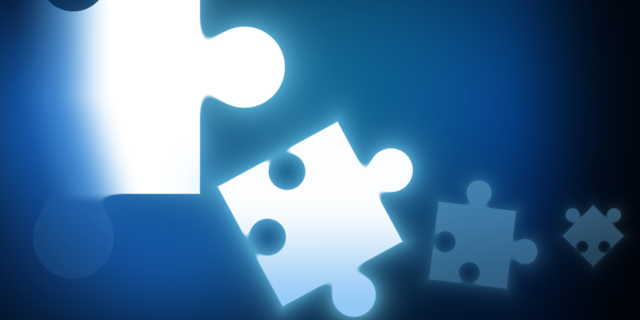
Give the GLSL for this background, as a Shadertoy shader.

```glsl
// Glowing jigsaw pieces shrinking from left to right over a deep blue haze.

// Haze colours
const vec3 DEEP  = vec3(0.00, 0.03, 0.09);
const vec3 TEAL  = vec3(0.05, 0.33, 0.44);
const vec3 BLUE  = vec3(0.06, 0.23, 0.43);
const vec3 NAVY  = vec3(0.00, 0.07, 0.22);

// Piece colours
const vec3 WHITE = vec3(1.0);
const vec3 ICE   = vec3(0.58, 0.79, 0.97);
const vec3 SKY   = vec3(0.40, 0.67, 0.92);
const vec3 STEEL = vec3(0.38, 0.63, 0.79);
const vec3 GLOW  = vec3(0.45, 0.82, 0.96);

// Piece outline, in units of half a side
const float TAB_OFFSET  = 0.35;
const float TAB_RADIUS  = 0.32;
const float HOLE_OFFSET = 0.29;
const float HOLE_RADIUS = 0.27;
const float TAB_BLEND   = 0.22;
const float HOLE_BLEND  = 0.13;

float smoothMin(float a, float b, float k) {
    float h = max(k - abs(a - b), 0.0) / k;
    return min(a, b) - 0.25 * h * h * k;
}

float smoothMax(float a, float b, float k) {
    return -smoothMin(-a, -b, k);
}

// Soft elliptical patch of light
float blob(vec2 p, vec2 centre, vec2 size) {
    vec2 q = (p - centre) / size;
    return exp(-dot(q, q));
}

// Signed distance: tabs right and below, holes left and above (flip = -1 swaps up and down)
float pieceDistance(vec2 p, vec2 centre, float halfSide, float angle, float flip) {
    float c = cos(angle), s = sin(angle);
    vec2 q = (p - centre) / halfSide;
    q = vec2(c * q.x + s * q.y, c * q.y - s * q.x);
    q.y *= flip;

    vec2 e = abs(q) - 1.0;
    float d = length(max(e, 0.0)) + min(max(e.x, e.y), 0.0);
    float tab = 1.0 + TAB_OFFSET, hole = 1.0 - HOLE_OFFSET;
    d = smoothMin(d, length(q - vec2(tab, 0.0)) - TAB_RADIUS, TAB_BLEND);
    d = smoothMin(d, length(q + vec2(0.0, tab)) - TAB_RADIUS, TAB_BLEND);
    d = smoothMax(d, HOLE_RADIUS - length(q + vec2(hole, 0.0)), HOLE_BLEND);
    d = smoothMax(d, HOLE_RADIUS - length(q - vec2(0.0, hole)), HOLE_BLEND);
    return d * halfSide;
}

vec3 haze(vec2 p) {
    vec3 col = DEEP;
    col += TEAL * blob(p, vec2(1.05, 0.75), vec2(0.62, 0.55));
    col += BLUE * blob(p, vec2(0.50, 0.20), vec2(0.45, 0.30));
    col += BLUE * 1.2 * blob(p, vec2(0.15, 0.65), vec2(0.30, 0.35));
    col += NAVY * blob(p, vec2(1.60, 0.60), vec2(0.35, 0.50));
    return col * (1.0 - 0.65 * smoothstep(1.55, 2.0, p.x));
}

// Adds the outer glow, then lays the face over it
vec3 drawPiece(vec3 col, float d, vec3 face, float alpha, float glow, float glowWidth) {
    float edge = 1.0 / iResolution.y;
    float halo = glow * exp(-max(d, 0.0) / glowWidth);
    col = mix(col, GLOW, halo);
    return mix(col, mix(col, face, alpha), 1.0 - smoothstep(-edge, edge, d));
}

void mainImage(out vec4 fragColor, in vec2 fragCoord) {
    vec2 p = fragCoord / iResolution.y;
    p.x *= 2.0 * iResolution.y / iResolution.x;
    vec3 col = haze(p);

    // Large piece, dissolving to the left and below its lower edge
    float d = pieceDistance(p, vec2(0.229, 0.79), 0.396, 0.0, 1.0);
    float across = p.x - 0.3 * max(0.7 - p.y, 0.0);
    float body = smoothstep(0.36, 0.40, p.y);
    float alpha = mix(0.10, smoothstep(0.03, 0.31, across), body);
    vec3 face = mix(SKY, WHITE, smoothstep(0.16, 0.36, across));
    float glow = 0.65 * smoothstep(0.1, 0.6, p.x) * smoothstep(0.2, 0.6, p.y);
    col = drawPiece(col, d, face, alpha, glow, 0.065);

    // Middle piece, bluer towards its foot
    d = pieceDistance(p, vec2(0.969, 0.331), 0.213, 0.497, 1.0);
    face = mix(ICE, WHITE, smoothstep(0.02, 0.38, p.y));
    col = drawPiece(col, d, face, 0.98, 0.65, 0.042);

    // Two small translucent pieces, fading downwards
    d = pieceDistance(p, vec2(1.477, 0.234), 0.122, -0.122, -1.0);
    alpha = mix(0.30, 0.52, smoothstep(0.08, 0.42, p.y));
    col = drawPiece(col, d, STEEL, alpha, 0.22, 0.026);

    d = pieceDistance(p, vec2(1.854, 0.263), 0.068, 0.785, -1.0);
    alpha = mix(0.25, 0.42, smoothstep(0.16, 0.36, p.y));
    col = drawPiece(col, d, STEEL, alpha, 0.12, 0.018);

    fragColor = vec4(col, 1.0);
}
```
